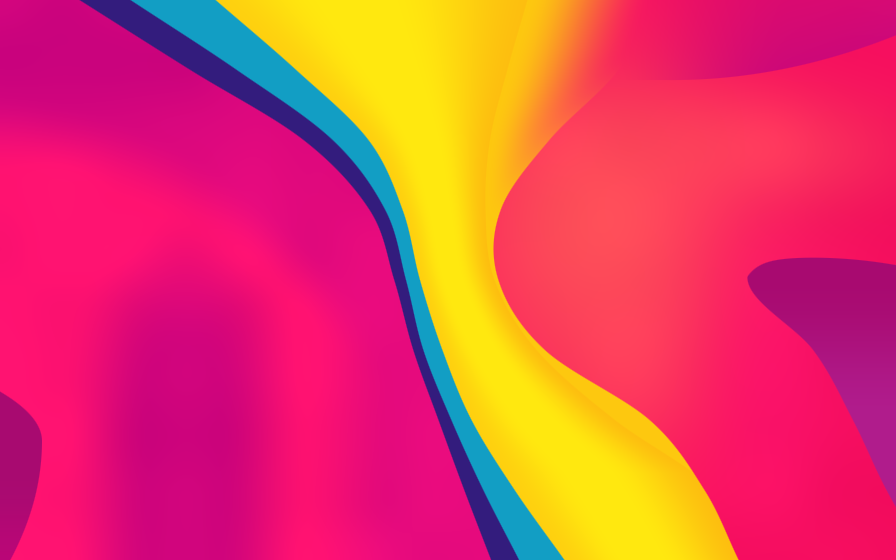
Write a WebGL 2 fragment shader that draws this background.

```glsl
#version 300 es
precision highp float;

uniform vec2 u_resolution;
out vec4 fragColor;

// Palette
const vec3 YELLOW = vec3(1.00, 0.91, 0.06);
const vec3 AMBER = vec3(0.99, 0.74, 0.06);
const vec3 CYAN = vec3(0.07, 0.62, 0.77);
const vec3 INDIGO = vec3(0.20, 0.11, 0.49);
const vec3 MAGENTA = vec3(0.90, 0.04, 0.49);
const vec3 DEEP_MAGENTA = vec3(0.79, 0.01, 0.49);
const vec3 HOT_PINK = vec3(1.00, 0.07, 0.44);
const vec3 RED = vec3(0.96, 0.05, 0.37);
const vec3 CORAL = vec3(1.00, 0.31, 0.35);
const vec3 PLUM = vec3(0.66, 0.04, 0.44);
const vec3 VIOLET = vec3(0.69, 0.11, 0.55);
const float MOTTLE = 0.05;

// Horizontal edge positions at nine even heights, bottom to top
const float INDIGO_EDGE[9] = float[](.877, .829, .783, .738, .704, .660, .542, .340, .142);
const float CYAN_EDGE[9] = float[](.927, .863, .806, .756, .725, .688, .594, .423, .233);
const float YELLOW_EDGE[9] = float[](1.008, .919, .842, .790, .750, .719, .658, .529, .385);
const float FOLD_EDGE[9] = float[](1.344, 1.275, 1.098, .958, .883, .867, .875, .906, .942);
const float RED_EDGE[9] = float[](1.319, 1.258, 1.160, .973, .890, .894, .981, 1.104, 1.167);
const float PLUM_EDGE[9] = float[](1.656, 1.583, 1.523, 1.452, 1.335, 1.417, 1.5, 1.5, 1.5);

// Catmull-Rom curve through the nine positions
float curve(float k[9], float y) {
  float s = clamp(y, 0.0, 0.9999) * 8.0;
  int i = int(s);
  float t = s - float(i);
  float a = k[i], b = k[i + 1];
  float m = i > 0 ? 0.5 * (b - k[i - 1]) : b - a;
  float n = i < 7 ? 0.5 * (k[i + 2] - a) : b - a;
  float u = 1.0 - t;
  return a * (1.0 + 2.0 * t) * u * u + m * t * u * u
       + b * t * t * (3.0 - 2.0 * t) - n * t * t * u;
}

float cover(float d) { return clamp(d / max(fwidth(d), 1e-5) + 0.5, 0.0, 1.0); }

float glow(vec2 p, vec2 center, vec2 radius) {
  vec2 d = (p - center) / radius;
  return exp(-dot(d, d));
}

float hash(vec2 p) { return fract(sin(dot(p, vec2(127.1, 311.7))) * 43758.5); }

float noise(vec2 p) {
  vec2 i = floor(p), f = fract(p);
  f = f * f * (3.0 - 2.0 * f);
  return mix(mix(hash(i), hash(i + vec2(1, 0)), f.x),
             mix(hash(i + vec2(0, 1)), hash(i + 1.0), f.x), f.y);
}

vec3 leftField(vec2 p) {
  // Shaded upper corner
  float corner = glow(p, vec2(0.1, 0.92), vec2(0.5, 0.22));
  vec3 col = mix(MAGENTA, DEEP_MAGENTA, corner);
  // Bright ridge wrapped around a dark lobe
  float ridge = 0.74 - 0.86 * p.x * p.x;
  float bright = smoothstep(-0.09, 0.06, ridge - p.y) * (1.0 - smoothstep(0.53, 0.72, p.x));
  col = mix(col, HOT_PINK, bright);
  vec2 q = vec2((p.x - 0.33) / 0.21, max(p.y - 0.29, 0.0) / 0.32);
  col = mix(col, DEEP_MAGENTA, 0.92 * (1.0 - smoothstep(0.25, 1.08, length(q))));
  col -= MOTTLE * (noise(p * 9.0) - 0.5) * vec3(1.0, 0.3, 0.2);
  // Plum leaf in the lower corner
  float h = p.y - 0.2125;
  float leaf = 0.075 - (h > 0.0 ? 9.6 : 1.25) * h * h - p.x;
  return mix(col, mix(PLUM, DEEP_MAGENTA, smoothstep(0.15, 0.0, p.y) * 0.5), cover(leaf));
}

vec3 rightField(vec2 p) {
  // Coral light
  float light = (1.0 - glow(p, vec2(1.06, 0.60), vec2(0.27, 0.30)))
              * (1.0 - 0.6 * glow(p, vec2(1.33, 0.73), vec2(0.28, 0.11)))
              * (1.0 - 0.5 * glow(p, vec2(1.12, 0.36), vec2(0.16, 0.20)));
  vec3 col = mix(RED, CORAL, 1.0 - light);
  col = mix(col, HOT_PINK, 0.6 * glow(p, vec2(1.38, 0.32), vec2(0.12, 0.25)));
  // Magenta sheet along the top
  float q = max(p.x - 1.2, 0.0);
  float sheet = p.y - 0.857 - 0.5 * q * q;
  float shade = cover(sheet) * smoothstep(1.08, 1.42, p.x) * exp(-3.0 * max(sheet, 0.0));
  col = mix(col, vec3(0.80, 0.03, 0.47), shade);
  col -= MOTTLE * (noise(p * 8.0 + 7.0) - 0.5) * vec3(0.6, 0.3, 0.3);
  // Plum wedge with a rounded tip
  float x = p.x - 1.448;
  float top = 0.54 - 0.58 * x * x - 0.026 * exp(-(p.x - 1.335) / 0.021);
  float wedge = cover(p.x - curve(PLUM_EDGE, p.y)) * cover(top - p.y);
  return mix(col, mix(PLUM, VIOLET, smoothstep(0.5, 0.25, p.y)), wedge);
}

void main() {
  vec2 p = gl_FragCoord.xy / u_resolution;
  p.x *= 1.6;
  float yellowX = curve(YELLOW_EDGE, p.y);
  float foldX = curve(FOLD_EDGE, p.y);
  float redX = curve(RED_EDGE, p.y);
  vec3 red = rightField(p);

  // Stripes
  vec3 col = leftField(p);
  col = mix(col, INDIGO, cover(p.x - curve(INDIGO_EDGE, p.y)));
  col = mix(col, CYAN, cover(p.x - curve(CYAN_EDGE, p.y)));

  // Yellow ribbon, amber toward both sides
  float s = (p.x - yellowX) / (min(foldX, redX) - yellowX);
  float side = 0.55 * (1.0 - smoothstep(0.0, 0.35, s)) + smoothstep(0.55, 1.05, s);
  col = mix(col, mix(YELLOW, AMBER, side), cover(p.x - yellowX));

  // Fold that melts into red near the top
  float across = (p.x - foldX) / max(redX - foldX, 0.01);
  float melt = smoothstep(0.0, 1.0, across) * smoothstep(0.60, 0.90, p.y);
  vec3 fold = mix(mix(YELLOW, AMBER, 0.75), red, melt);
  col = mix(col, fold, cover(p.x - foldX));
  col = mix(col, red, cover(p.x - redX));
  fragColor = vec4(clamp(col, 0.0, 1.0), 1.0);
}
```
